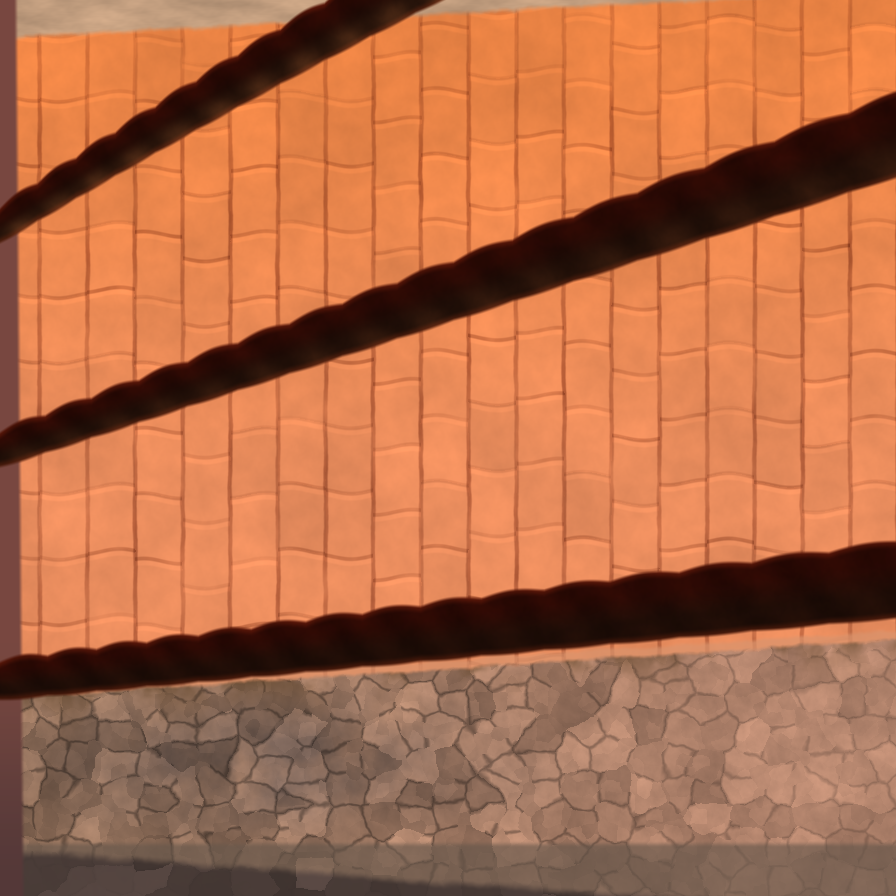
This texture is drawn by a Shadertoy shader. Its source:

```glsl
// Three twisted ropes crossing a sunlit orange tile wall above a rough stone ledge.

float hash(vec2 p) {
    p = fract(p * vec2(0.1031, 0.1137));
    p += dot(p, p.yx + 33.33);
    return fract((p.x + p.y) * p.x * 17.3);
}

// Cellular noise: nearest distance, gap to the second nearest, cell id
vec3 cells(vec2 p) {
    vec2 base = floor(p);
    float near = 9.0, second = 9.0, id = 0.0;
    for (int j = -1; j <= 1; j++)
    for (int i = -1; i <= 1; i++) {
        vec2 c = base + vec2(i, j);
        vec2 site = c + 0.1 + 0.8 * vec2(hash(c + 40.0), hash(c + 91.0));
        float d = length(p - site);
        if (d < near) {
            second = near;
            near = d;
            id = hash(c + 17.0);
        } else second = min(second, d);
    }
    return vec3(near, second - near, id);
}

// Layered sines, roughly -1 to 1
float waves(vec2 p) {
    float sum = 0.0, amp = 0.5;
    for (int i = 0; i < 5; i++) {
        sum += amp * sin(p.x + 1.7 * sin(p.y * 0.8)) * cos(p.y + 1.3 * sin(p.x * 0.7));
        p = mat2(1.5, 1.1, -1.1, 1.5) * p + 2.3;
        amp *= 0.62;
    }
    return sum;
}

float line(float d, float width) {
    return 1.0 - smoothstep(width * 0.3, width, abs(d));
}

vec3 tileWall(vec2 p) {
    vec3 col = mix(vec3(0.92, 0.555, 0.37), vec3(0.93, 0.52, 0.27), smoothstep(0.4, 1.0, p.y));
    col *= 1.0 + 0.045 * waves(p * 16.0) + 0.035 * waves(p * 65.0);

    // Columns of tiles, each with its own vertical shift
    float x = (p.x - 0.0443 + 0.0012 * waves(p * 45.0)) / 0.0532;
    float column = floor(x);
    float across = fract(x);
    float y = (p.y + 0.003 * sin(across * 4.0 + column * 2.0)) / 0.073 + hash(vec2(column, 5.0));
    float row = floor(y);
    float tone = hash(vec2(column + 8.0, row));
    col *= 0.965 + 0.06 * tone;

    // Joints fade in and out along the wall
    float side = (fract(x + 0.5) - 0.5) * 0.0532;
    float level = (fract(y + 0.5) - 0.5) * 0.073;
    float wear = 0.65 + 0.35 * waves(p * vec2(30.0, 22.0) + 4.0);
    wear *= 1.0 - 0.45 * smoothstep(0.8, 1.0, p.y);
    float rowWear = 0.25 + 0.75 * hash(vec2(column, floor(y + 0.5)) + 60.0);
    col *= 1.0 - vec3(0.28, 0.4, 0.45) * line(side, 0.0036) * wear;
    col *= 1.0 - vec3(0.22, 0.32, 0.38) * line(level, 0.0032) * wear * rowWear;
    return col * (1.0 + 0.05 * line(level + 0.005, 0.004));
}

vec3 stoneLedge(vec2 p) {
    vec2 q = p + 0.006 * vec2(waves(p * 40.0), waves(p.yx * 43.0 + 7.0));
    vec3 coarse = cells(q * vec2(27.0, 30.0));
    vec3 fine = cells(q * 62.0 + 9.0);
    float rough = 1.0 - 0.5 * smoothstep(0.45, 0.95, p.x);
    vec3 col = mix(vec3(0.60, 0.46, 0.37), vec3(0.69, 0.51, 0.42), smoothstep(0.1, 0.9, p.x));

    // Grey weathered patch on the left
    vec2 g = (p - vec2(0.3, 0.15)) / vec2(0.23, 0.07);
    float grey = exp(-dot(g, g)) * (0.7 + 0.5 * waves(p * 30.0));
    col = mix(col, vec3(0.41, 0.34, 0.31), clamp(grey, 0.0, 0.85));

    col *= 1.0 + rough * (0.34 * (coarse.z - 0.5) + 0.14 * (fine.z - 0.5));
    float crack = (1.0 - smoothstep(0.0, 0.16, coarse.y)) * step(0.35, fine.z);
    col *= 1.0 - 0.32 * rough * crack;
    col *= 1.0 + 0.07 * waves(p * 24.0) + 0.05 * waves(p * 110.0);

    // Mossy rim, then the shaded foot with its dark wedge
    float rim = 0.221 + 0.065 * p.x - p.y;
    float moss = exp(-rim * 60.0) * smoothstep(-0.2, 0.5, waves(p * 28.0 + 2.0));
    col = mix(col, vec3(0.38, 0.27, 0.16), 0.6 * moss);
    col = mix(col, col * 0.35 + vec3(0.26, 0.22, 0.19), smoothstep(0.062, 0.054, p.y));
    float wedge = 0.052 - 0.07 * p.x + 0.004 * waves(p * 35.0) - p.y;
    return mix(col, vec3(0.27, 0.22, 0.21) * (0.8 + 0.4 * coarse.z), 0.85 * smoothstep(-0.004, 0.008, wedge));
}

// Paint one rope over col: center height, half thickness, strand count
vec3 rope(vec3 col, vec2 p, float center, float halfWidth, float strands, float lit) {
    float phase = strands * (p.x - 0.22 * p.x * p.x);
    float bump = abs(sin(3.14159 * phase)) - 0.6;
    float v = (p.y - center) / halfWidth;
    float edge = halfWidth * (1.0 - abs(v)) + (v > 0.0 ? 0.005 : 0.0015) * bump;
    float strand = 0.5 + 0.5 * sin(6.28318 * phase + v * 2.5);
    vec3 body = mix(vec3(0.12, 0.05, 0.025), vec3(0.17, 0.035, 0.015), smoothstep(-0.5, 0.6, v));
    body += vec3(0.13, 0.085, 0.045) * lit * smoothstep(0.1, -0.8, v) * (0.5 + 0.5 * strand);
    body *= 0.85 + 0.25 * strand + 0.12 * waves(p * 90.0);
    body += vec3(0.15, 0.045, 0.015) * (1.0 - smoothstep(0.0, 0.009, edge));
    return mix(col, body, smoothstep(-0.0025, 0.0025, edge));
}

void mainImage(out vec4 fragColor, in vec2 fragCoord) {
    vec2 p = fragCoord / iResolution.xy;
    float ripple = 0.0025 * waves(p * 55.0);

    // Wall, pale plaster above it, ledge below it
    vec3 col = tileWall(p);
    vec3 plaster = vec3(0.75, 0.61, 0.49) * (1.0 + 0.12 * waves(p * vec2(25.0, 70.0)));
    col = mix(col, plaster, smoothstep(-0.004, 0.004, p.y - 0.957 - 0.055 * p.x + ripple));
    float ledge = 0.221 + 0.065 * p.x + ripple - p.y;
    col = mix(col, vec3(0.85, 0.58, 0.43), 0.7 * line(ledge + 0.004, 0.009));
    col = mix(col, stoneLedge(p), smoothstep(-0.003, 0.003, ledge));

    // Shaded post on the left border
    vec3 post = mix(vec3(0.33, 0.22, 0.22), vec3(0.47, 0.28, 0.25), smoothstep(0.0, 0.3, p.y));
    col = mix(col, post, smoothstep(0.003, -0.003, p.x - 0.026 + 0.008 * p.y));

    col = rope(col, p, 0.749 + 0.635 * p.x - 0.1 * p.x * p.x, 0.021 + 0.035 * p.x, 24.0, 1.0);
    col = rope(col, p, 0.499 + 0.35 * p.x, 0.021 + 0.026 * p.x, 20.0, 0.45);
    col = rope(col, p, 0.241 + 0.112 * p.x, 0.023 + 0.02 * p.x, 19.0, 0.0);
    fragColor = vec4(clamp(col, 0.0, 1.0), 1.0);
}
```
